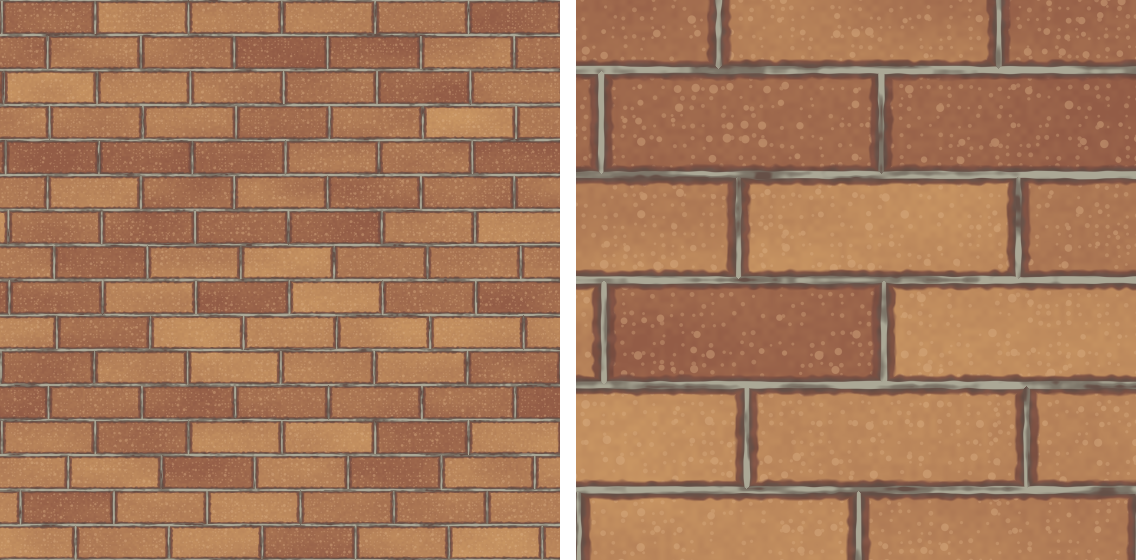
Left: the whole. Right: its middle third, enlarged.
This texture is drawn by a WebGL 2 fragment shader. Its source:

```glsl
#version 300 es
precision highp float;

uniform vec2 u_resolution;
out vec4 fragColor;

const vec2 GRID = vec2(6.0, 16.0);            // bricks across, courses up
const vec2 JOINT_HALF = vec2(0.0016, 0.0021); // half widths of the mortar line
const vec2 FACE_INSET = vec2(0.0066, 0.0055); // joint centre to clean face

const vec3 BRICK_DARK = vec3(0.575, 0.360, 0.275);
const vec3 BRICK_LIGHT = vec3(0.785, 0.585, 0.385);
const vec3 SPECK = vec3(0.86, 0.69, 0.52);
const vec3 RIM_RED = vec3(0.48, 0.305, 0.255);
const vec3 RIM_GREY = vec3(0.40, 0.315, 0.28);
const vec3 MORTAR_DARK = vec3(0.49, 0.46, 0.41);
const vec3 MORTAR_LIGHT = vec3(0.67, 0.66, 0.59);

// Joint position of each course, in brick lengths, from the bottom up
const float COURSE_SHIFT[16] = float[16](
    0.81, 0.22, 0.73, 0.02, 0.52, 0.01, 0.61, 0.10,
    0.58, 0.09, 0.51, 0.06, 0.53, 0.04, 0.51, 0.02);

float hash(vec2 p) {
    vec3 q = fract(p.xyx * 0.1031);
    q += dot(q, q.yzx + 33.33);
    return fract((q.x + q.y) * q.z);
}

float noise(vec2 p) {
    vec2 cell = floor(p);
    vec2 f = fract(p);
    f = f * f * (3.0 - 2.0 * f);
    float low = mix(hash(cell), hash(cell + vec2(1, 0)), f.x);
    float high = mix(hash(cell + vec2(0, 1)), hash(cell + vec2(1, 1)), f.x);
    return mix(low, high, f.y);
}

// Scattered round specks, at most one in each cell
float specks(vec2 p, float cells, float density, float radius, float pixel) {
    vec2 cell = floor(p * cells);
    vec2 jitter = vec2(hash(cell + 17.0), hash(cell + 59.0));
    vec2 centre = mix(vec2(0.3), vec2(0.7), jitter);
    float size = radius * mix(0.6, 1.2, hash(cell + 83.0));
    float soft = pixel * cells * 0.7;
    float dist = length(fract(p * cells) - centre);
    float dot_ = 1.0 - smoothstep(size - soft, size + soft, dist);
    return dot_ * step(hash(cell + 7.0), density);
}

// Coverage of the part lying further than inset from the joint centres
float inside(vec2 edge, vec2 inset, float soft) {
    vec2 d = edge - inset;
    return smoothstep(-soft, soft, min(d.x, d.y));
}

vec3 brickFace(vec2 p, vec2 id, float pixel) {
    float shade = noise(p * vec2(11.0, 24.0) + 5.0) - 0.5;
    float grain = noise(p * 260.0) - 0.5;
    float tone = 0.06 + 0.82 * hash(id + 31.0) + 0.34 * shade + 0.16 * grain;
    vec3 colour = mix(BRICK_DARK, BRICK_LIGHT, clamp(tone, 0.0, 1.0));
    float fine = specks(p, 170.0, 0.5, 0.21, pixel);
    float coarse = specks(p + 0.37, 95.0, 0.3, 0.21, pixel);
    return mix(colour, SPECK, max(fine * 0.34, coarse * 0.42));
}

// Mortar with worn streaks that run along the joint
vec3 mortar(vec2 p, bool level) {
    vec2 stretch = level ? vec2(34.0, 330.0) : vec2(330.0, 60.0);
    float streak = noise(p * stretch) * 0.75 + noise(p * 210.0) * 0.25;
    vec3 colour = mix(MORTAR_DARK, MORTAR_LIGHT, smoothstep(0.3, 0.6, streak));
    return mix(RIM_GREY, colour, smoothstep(0.12, 0.3, streak));
}

void main() {
    vec2 p = gl_FragCoord.xy / u_resolution;
    float pixel = 1.0 / min(u_resolution.x, u_resolution.y);

    // Running bond with a slipped joint in every course
    vec2 wall = p * GRID;
    float course = floor(wall.y);
    wall.x -= COURSE_SHIFT[int(mod(course, GRID.y))];
    vec2 id = vec2(mod(floor(wall.x), GRID.x), course);
    vec2 edge = (0.5 - abs(fract(wall) - 0.5)) / GRID;
    vec2 joint = edge - JOINT_HALF;
    bool level = joint.y < joint.x;

    // Rough borders between face, fired rim and mortar
    float rough = (noise(p * 230.0 + 11.0) - 0.5) * 0.0020;
    float chip = (noise(p * 120.0 + 43.0) - 0.5) * 0.0011;
    float face = inside(edge + rough, FACE_INSET, 0.0006 + pixel * 0.6);
    float rim = inside(edge + chip, JOINT_HALF, pixel * 0.75);

    vec3 brick = brickFace(p, id, pixel);
    float depth = smoothstep(0.0, 0.0032, min(joint.x, joint.y) + rough);
    vec3 rimColour = mix(RIM_GREY, mix(RIM_RED, brick, 0.08), depth);
    rimColour *= 0.94 + 0.12 * noise(p * 200.0 + 71.0);

    vec3 colour = mix(rimColour, brick, face);
    colour = mix(mortar(p, level), colour, rim);
    fragColor = vec4(colour, 1.0);
}
```
